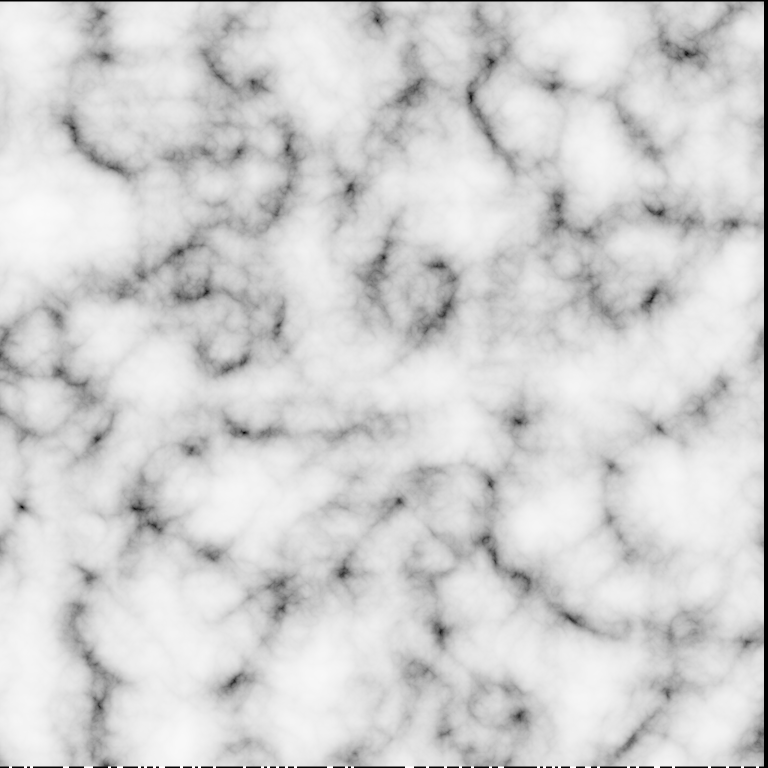
Give the GLSL for this texture, as a Shadertoy shader.

```glsl
// Cloudy white marble with dark branching creases and a thin black rim.

float hash(vec2 cell) {
    uvec2 q = uvec2(ivec2(cell)) * uvec2(1597334673u, 3812015801u);
    uint h = (q.x ^ q.y) * 1597334673u;
    h = (h ^ (h >> 15u)) * 2246822519u;
    h ^= h >> 13u;
    return float(h >> 8u) / 16777216.0;
}

// Dot product of a random unit gradient with the offset from its corner
float cornerSlope(vec2 cell, vec2 offset) {
    float angle = 6.28319 * hash(cell);
    return dot(vec2(cos(angle), sin(angle)), offset);
}

float gradientNoise(vec2 p) {
    vec2 cell = floor(p);
    vec2 f = p - cell;
    vec2 fade = f * f * f * (f * (f * 6.0 - 15.0) + 10.0);
    vec2 e = vec2(1.0, 0.0);
    float low = mix(cornerSlope(cell, f),
                    cornerSlope(cell + e.xy, f - e.xy), fade.x);
    float high = mix(cornerSlope(cell + e.yx, f - e.yx),
                     cornerSlope(cell + e.xx, f - e.xx), fade.x);
    return mix(low, high, fade.y);
}

// Sum of folded noise octaves: every zero crossing becomes a crease
float turbulence(vec2 p) {
    float sum = 0.0;
    float amplitude = 1.0;
    for (int octave = 0; octave < 6; octave++) {
        float n = gradientNoise(p);
        sum += amplitude * sqrt(n * n + 0.0001);
        p = 2.0 * p + vec2(17.37, 31.71);
        amplitude *= 0.5;
    }
    return sum;
}

void mainImage(out vec4 fragColor, in vec2 fragCoord) {
    vec2 uv = fragCoord / iResolution.xy;
    vec2 halfPixel = 0.5 / iResolution.xy;

    // Compress the bright clouds and let the creases fall off steeply
    float t = turbulence(uv * 5.5 + vec2(40.3, 12.6));
    float shade = clamp(1.0 - 2.26 * exp(-4.68 * sqrt(t)), 0.02, 1.0);

    // Black rim: wider on the right, hairline at top and bottom
    float right = smoothstep(-halfPixel.x, halfPixel.x, uv.x - 0.9948);
    float top = smoothstep(-halfPixel.y, halfPixel.y, uv.y - 0.99805);
    float bottom = smoothstep(-halfPixel.y, halfPixel.y, 0.00195 - uv.y);
    float speck = step(0.8, hash(vec2(floor(uv.x * 256.0), 7.0)));
    shade = mix(shade, speck, bottom);
    shade = mix(shade, 0.0, max(right, top));

    fragColor = vec4(vec3(shade), 1.0);
}
```
